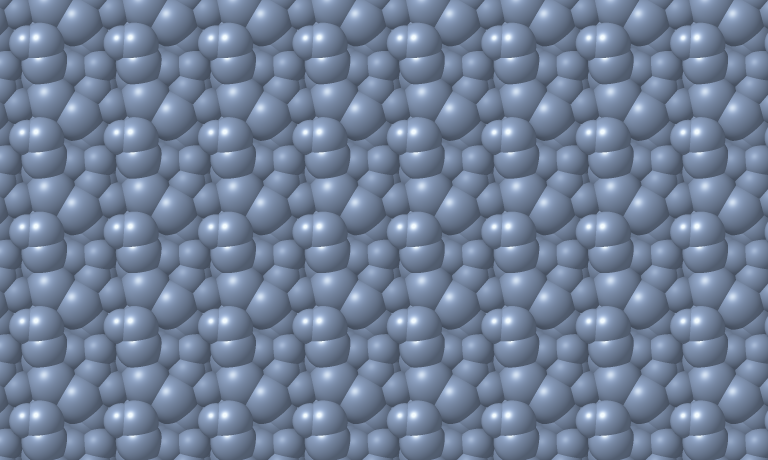
Reproduce this pattern procedurally as a WebGL 2 fragment shader.

```glsl
#version 300 es
precision highp float;
// Glossy blue-grey bubbles packed into a square tile that repeats over the canvas.
// Each tile is the upper surface of a union of wrapped spheres: a few large ones
// form the motif, hashed small ones fill the gaps. Lit from the upper left.

uniform vec2 u_resolution;
out vec4 outColor;

const float TILES_ACROSS = 8.133;
const vec2 TILE_ORIGIN = vec2(1.0 / 3.0, 2.0 / 3.0);  // as a share of the canvas
const int FILLERS = 16;
const float FILLER_DEPTH = -0.16;
const vec2 FILLER_RADIUS = vec2(0.16, 0.22);          // smallest, largest
const int SAMPLES = 3;                                // per pixel side

const vec3 STEEL = vec3(0.53, 0.606, 0.728);
const vec3 GLINT = vec3(0.95, 0.985, 1.0);
const vec3 HALFWAY = vec3(-0.28, 0.31, 0.908);        // normal that shines most
const vec3 LIGHT = vec3(-0.51, 0.56, 0.65);
const float AMBIENT = 0.6;
const float DIFFUSE = 0.44;
const float SHEEN = 0.25;
const float SHEEN_POWER = 18.0;
const float GLINT_POWER = 75.0;

// Motif bubbles in tile units: centre x, centre y, radius, depth of centre
const int BUBBLES = 10;
const vec4 MOTIF[BUBBLES] = vec4[](
  vec4(0.735, -0.845, 0.235, 0.03),  // bright dome
  vec4(0.575, -0.835, 0.19, 0.035),  // its split-off left side
  vec4(0.765, -1.055, 0.25, -0.02),  // half dome beneath
  vec4(0.83, -0.43, 0.29, -0.11),    // broad lower bubble
  vec4(1.12, -0.60, 0.28, -0.10),    // slanted right bubble
  vec4(0.28, -0.80, 0.23, -0.16),
  vec4(0.33, -1.09, 0.20, -0.07),
  vec4(0.08, -1.11, 0.20, -0.10),
  vec4(0.28, -0.32, 0.22, -0.10),
  vec4(0.49, -0.50, 0.21, -0.10));

float hash(float n) {
  return fract(sin(n * 127.1) * 43758.5453);
}

// Keeps the higher of the surface so far (normal, height) and one wrapped sphere
void addSphere(vec2 p, vec4 sphere, inout vec4 surface) {
  vec2 d = p - sphere.xy;
  d -= floor(d + 0.5);
  float rise2 = sphere.z * sphere.z - dot(d, d);
  if (rise2 <= 0.0) return;
  float rise = sqrt(rise2);
  float height = sphere.w + rise;
  if (height > surface.w) surface = vec4(vec3(d, rise) / sphere.z, height);
}

vec4 bubbleSurface(vec2 p) {
  vec4 surface = vec4(0.0, 0.0, 1.0, -0.12);
  for (int i = 0; i < BUBBLES; i++) addSphere(p, MOTIF[i], surface);
  for (int i = 0; i < FILLERS; i++) {
    float seed = float(i) * 3.0 + 1.0;
    float radius = mix(FILLER_RADIUS.x, FILLER_RADIUS.y, hash(seed + 2.0));
    addSphere(p, vec4(hash(seed), hash(seed + 1.0), radius, FILLER_DEPTH), surface);
  }
  return surface;
}

vec3 shade(vec4 surface) {
  float facing = max(dot(surface.xyz, normalize(HALFWAY)), 0.0);
  float diffuse = max(dot(surface.xyz, normalize(LIGHT)), 0.0);
  // Raised bubbles shine, sunken ones are dim
  float shine = mix(0.25, 1.0, smoothstep(0.07, 0.22, surface.w));
  float depthTone = mix(0.84, 1.0, smoothstep(-0.04, 0.14, surface.w));
  float tone = (AMBIENT + DIFFUSE * diffuse) * depthTone;
  tone += SHEEN * shine * pow(facing, SHEEN_POWER);
  float glint = min(1.3 * shine * shine * pow(facing, GLINT_POWER), 1.0);
  return mix(STEEL * tone, GLINT, glint);
}

void main() {
  // Average a grid of samples in each pixel to smooth the creases
  vec3 color = vec3(0.0);
  for (int j = 0; j < SAMPLES; j++) {
    for (int i = 0; i < SAMPLES; i++) {
      vec2 offset = (vec2(i, j) + 0.5) / float(SAMPLES) - 0.5;
      vec2 point = gl_FragCoord.xy + offset - u_resolution * TILE_ORIGIN;
      color += shade(bubbleSurface(point / u_resolution.x * TILES_ACROSS));
    }
  }
  outColor = vec4(color / float(SAMPLES * SAMPLES), 1.0);
}
```
